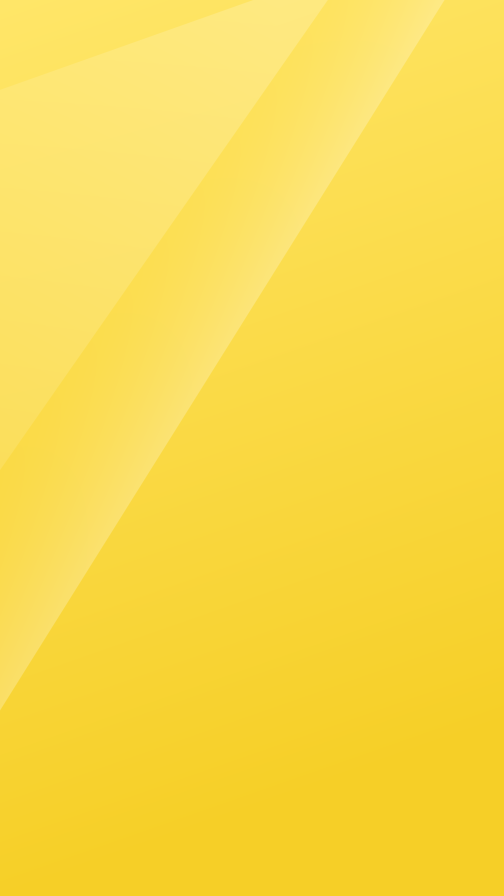
A Shadertoy shader for this background:

```glsl
const vec3 PALE_YELLOW = vec3(1.000, 0.902, 0.410);
const vec3 DEEP_YELLOW = vec3(0.965, 0.812, 0.153);
const vec3 SHEEN_COLOR = vec3(1.0);

// Direction of the base fade, from the upper left to the lower right
const vec2 FADE_DIRECTION = vec2(0.196, -0.997);

// Edges: height at the left side, rise across the full width
const vec2 CORNER_EDGE = vec2(0.8997, 0.1996);
const vec2 PANEL_EDGE  = vec2(0.4753, 0.8066);
const vec2 STRIP_EDGE  = vec2(0.2070, 0.8991);

const float PANEL_SHEEN_LEFT  = 0.11;
const float PANEL_SHEEN_RIGHT = 0.20;
const float PANEL_SHEEN_SPAN  = 0.55;
const float STRIP_SHEEN = 0.25;
const float STRIP_CURVE = 1.35;

// Signed height above an edge
float heightAbove(vec2 uv, vec2 edge) {
    return uv.y - edge.x - edge.y * uv.x;
}

// Antialiased coverage of the area above an edge
float coverAbove(float height, vec2 edge) {
    float pixel = length(vec2(edge.y, 1.0) / iResolution.xy);
    return smoothstep(-0.7, 0.7, height / pixel);
}

void mainImage(out vec4 fragColor, in vec2 fragCoord) {
    vec2 uv = fragCoord / iResolution.xy;

    // Base fade
    float fade = clamp(dot(uv - vec2(0.0, 1.0), FADE_DIRECTION), 0.0, 1.0);
    vec3 color = mix(PALE_YELLOW, DEEP_YELLOW, fade);

    float cornerHeight = heightAbove(uv, CORNER_EDGE);
    float panelHeight = heightAbove(uv, PANEL_EDGE);
    float stripHeight = heightAbove(uv, STRIP_EDGE);
    float corner = coverAbove(cornerHeight, CORNER_EDGE);
    float panel = coverAbove(panelHeight, PANEL_EDGE);
    float strip = coverAbove(stripHeight, STRIP_EDGE);

    // Strip: sheen grows toward its lower edge
    float bandWidth = max(stripHeight - panelHeight, 0.001);
    float across = clamp(-panelHeight / bandWidth, 0.0, 1.0);
    float stripSheen = STRIP_SHEEN * pow(across, STRIP_CURVE);

    // Panel: sheen grows to the right
    float along = clamp(uv.x / PANEL_SHEEN_SPAN, 0.0, 1.0);
    float panelSheen = mix(PANEL_SHEEN_LEFT, PANEL_SHEEN_RIGHT, along);

    float sheen = mix(strip * stripSheen, panelSheen * (1.0 - corner), panel);
    fragColor = vec4(mix(color, SHEEN_COLOR, sheen), 1.0);
}
```
